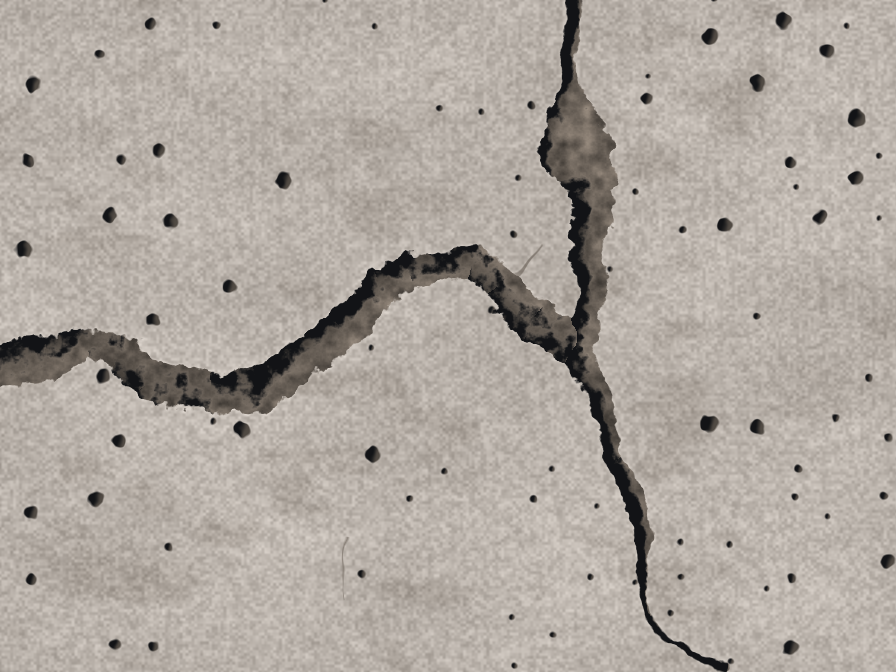
Reproduce this texture procedurally as a Shadertoy shader.

```glsl
// Weathered concrete split by a branching crack and dotted with small pores.
// Tapered segments form the cracks, noise roughens their edges and walls,
// and jittered grids scatter the pores; units are canvas heights.

const vec3 CONCRETE = vec3(0.735, 0.705, 0.675);
const vec3 STAIN = vec3(0.60, 0.565, 0.53);
const vec3 ROCK = vec3(0.42, 0.385, 0.35);
const vec3 SHADOW = vec3(0.07, 0.075, 0.085);
const vec2 SHADE_SIDE = vec2(-0.97, 0.24);  // wall that lies in shade
const float GRAIN_SCALE = 230.0;
const float GRAIN_AMOUNT = 0.20;
const float EDGE_ROUGHNESS = 0.016;
const float LIP_WIDTH = 0.007;

// Crack centre lines: x, y, half width
const vec3 BRANCH[15] = vec3[15](
    vec3(-0.01, 0.455, 0.036), vec3(0.069, 0.465, 0.031), vec3(0.130, 0.488, 0.022),
    vec3(0.182, 0.476, 0.025), vec3(0.226, 0.436, 0.032), vec3(0.312, 0.415, 0.029),
    vec3(0.391, 0.418, 0.031), vec3(0.451, 0.469, 0.028), vec3(0.512, 0.507, 0.029),
    vec3(0.564, 0.569, 0.031), vec3(0.608, 0.597, 0.025), vec3(0.703, 0.611, 0.020),
    vec3(0.747, 0.575, 0.029), vec3(0.790, 0.523, 0.031), vec3(0.851, 0.491, 0.028));
const vec3 UPPER[11] = vec3[11](
    vec3(0.858, 1.01, 0.011), vec3(0.847, 0.93, 0.011), vec3(0.845, 0.87, 0.013),
    vec3(0.854, 0.818, 0.038), vec3(0.856, 0.778, 0.054), vec3(0.878, 0.722, 0.036),
    vec3(0.882, 0.670, 0.029), vec3(0.873, 0.627, 0.025), vec3(0.882, 0.566, 0.017),
    vec3(0.877, 0.528, 0.018), vec3(0.858, 0.483, 0.025));
const vec3 LOWER[9] = vec3[9](
    vec3(0.858, 0.483, 0.025), vec3(0.894, 0.410, 0.016), vec3(0.915, 0.314, 0.013),
    vec3(0.946, 0.253, 0.016), vec3(0.960, 0.201, 0.014), vec3(0.953, 0.149, 0.007),
    vec3(0.965, 0.080, 0.005), vec3(0.998, 0.045, 0.004), vec3(1.080, 0.005, 0.005));

float hash(vec2 p) {
    return fract(sin(dot(p, vec2(127.1, 311.7))) * 43758.5453);
}

float noise(vec2 p) {
    vec2 i = floor(p), f = fract(p);
    f = f * f * (3.0 - 2.0 * f);
    return mix(mix(hash(i), hash(i + vec2(1, 0)), f.x),
               mix(hash(i + vec2(0, 1)), hash(i + vec2(1, 1)), f.x), f.y);
}

float fbm(vec2 p) {
    float sum = 0.0, amp = 0.5;
    for (int i = 0; i < 4; i++) {
        sum += amp * noise(p);
        p = p * 2.03 + 17.3;
        amp *= 0.5;
    }
    return sum / 0.9375;
}

// Keeps the nearest tapered segment: distance, offset across it, half width
void addSegment(inout vec4 crack, vec2 p, vec3 a, vec3 b) {
    vec2 along = b.xy - a.xy;
    float t = clamp(dot(p - a.xy, along) / dot(along, along), 0.0, 1.0);
    vec3 c = mix(a, b, t);
    vec2 off = p - c.xy;
    float d = length(off) - c.z;
    if (d < crack.x) crack = vec4(d, off / c.z, c.z);
}

vec4 crackField(vec2 p) {
    vec4 crack = vec4(10.0, 0.0, 0.0, 1.0);
    for (int i = 0; i < 14; i++) addSegment(crack, p, BRANCH[i], BRANCH[i + 1]);
    for (int i = 0; i < 10; i++) addSegment(crack, p, UPPER[i], UPPER[i + 1]);
    for (int i = 0; i < 8; i++) addSegment(crack, p, LOWER[i], LOWER[i + 1]);
    return crack;
}

// Paints one jittered grid of pores, denser toward both sides of the slab
void addPores(inout vec3 col, vec2 p, float cells, float density, float radius, float aa) {
    vec2 id = floor(p * cells);
    vec2 centre = (id + 0.2 + 0.6 * vec2(hash(id + 3.1), hash(id + 8.7))) / cells;
    float chance = density * mix(0.35, 1.4, smoothstep(0.1, 0.6, abs(centre.x - 0.667)));
    if (hash(id + 21.4) > chance) return;
    float r = radius * mix(0.5, 1.0, hash(id + 5.9));
    vec2 off = p - centre + 0.5 * r * (vec2(noise(p * 110.0), noise(p * 110.0 + 40.0)) - 0.5);
    float d = length(off) - r;
    float shade = smoothstep(-0.7, 0.3, dot(off / r, SHADE_SIDE));
    col = mix(col, mix(ROCK * 0.75, SHADOW, shade), 1.0 - smoothstep(-aa, aa * 1.5, d));
}

void mainImage(out vec4 fragColor, in vec2 fragCoord) {
    vec2 p = fragCoord / iResolution.y;
    float aa = 1.0 / iResolution.y;

    // Concrete: soft stains, mottling and fine sand grain
    float mottle = fbm(p * vec2(5.0, 9.0));
    vec3 col = CONCRETE + 0.10 * (mottle - 0.5);
    vec2 smudge = (p - vec2(0.13, 0.165)) / vec2(0.09, 0.05);
    col = mix(col, STAIN, 0.7 * exp(-dot(smudge, smudge)) * fbm(p * 45.0));
    col = mix(col, STAIN, 0.45 * smoothstep(0.56, 0.78, fbm(p * vec2(9.0, 16.0) + 31.0)));
    col += GRAIN_AMOUNT * (0.65 * noise(p * GRAIN_SCALE) + 0.35 * noise(p * 120.0) - 0.5);

    addPores(col, p, 10.0, 0.34, 0.012, aa);
    addPores(col, p + 0.37, 17.0, 0.13, 0.006, aa);

    // Hairlines beside the main cracks
    vec2 wobble = 0.012 * (vec2(noise(p * 40.0), noise(p * 40.0 + 9.0)) - 0.5);
    vec4 hair = vec4(10.0, 0.0, 0.0, 1.0);
    addSegment(hair, p + wobble, vec3(0.755, 0.58, 0.004), vec3(0.805, 0.635, 0.001));
    addSegment(hair, p + wobble, vec3(0.515, 0.20, 0.001), vec3(0.508, 0.11, 0.0005));
    col = mix(col, ROCK, 0.65 * (1.0 - smoothstep(-aa, aa, hair.x)));

    // Broken crack edges
    vec2 rough = vec2(fbm(p * 34.0), fbm(p * 34.0 + 50.0)) - 0.5;
    vec4 crack = crackField(p + EDGE_ROUGHNESS * rough);
    float d = crack.x + min(crack.w, 0.025) * 0.9 * (fbm(p * 60.0 + 12.0) - 0.5);

    // Pale lip, then rock walls with a shaded side
    col += 0.05 * (1.0 - smoothstep(0.0, LIP_WIDTH, d));
    float facets = fbm(p * 55.0 + 70.0);
    vec3 wall = ROCK * (0.45 + 1.1 * facets);
    vec2 ledge = (p - vec2(0.845, 0.785)) / vec2(0.038, 0.055);
    float side = dot(crack.yz, SHADE_SIDE) + 1.5 * (facets - 0.5);
    side += 0.7 * (1.0 - smoothstep(0.010, 0.020, crack.w)) - 1.1 * exp(-dot(ledge, ledge));
    wall = mix(wall, SHADOW, smoothstep(-0.05, 0.35, side));
    col = mix(col, wall, 1.0 - smoothstep(-aa, aa, d));

    fragColor = vec4(clamp(col, 0.0, 1.0), 1.0);
}
```
